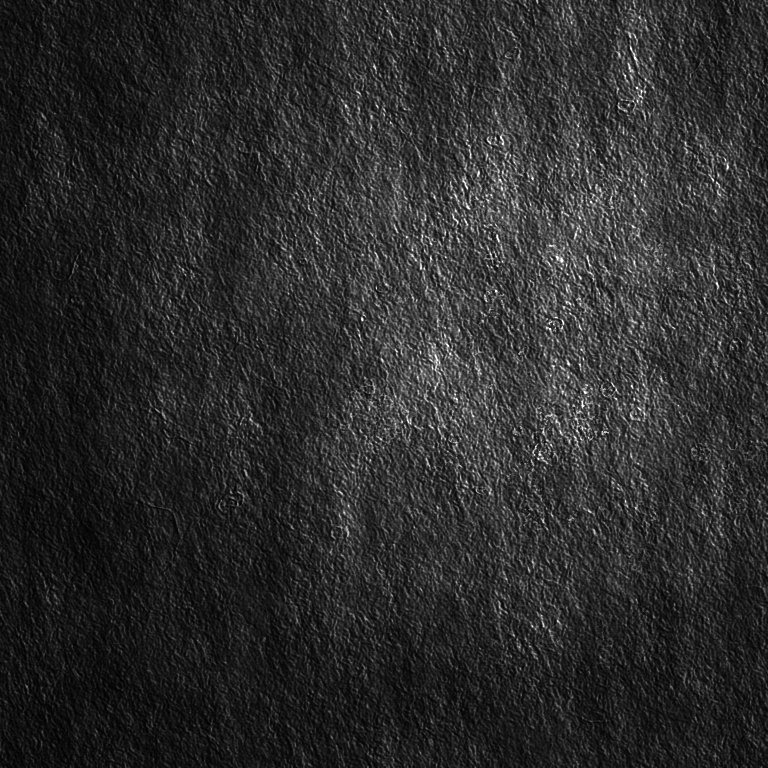
This texture is drawn by a Shadertoy shader. Its source:

```glsl
// Dark weathered plaster under raking light from the upper right.
// A height field of gradient noise, blisters and cracks is embossed, then
// multiplied by a soft pool of light and dusted with pale mineral patches.

const vec2 LIGHT_DIR = vec2(0.93, 0.37);
const float EMBOSS_STEP = 0.0022;
const float RELIEF_CONTRAST = 1.22;
const float SHADOW_TONE = 0.073;
const float GLOW_TONE = 0.197;

// Integer hash giving two values in 0..1 for a lattice cell
vec2 hash2(vec2 cell) {
    uvec2 q = uvec2(ivec2(cell) + 32768);
    uint h = q.x * 1597334677u ^ q.y * 3812015801u;
    h = (h ^ (h >> 15)) * 2246822519u;
    h ^= h >> 13;
    uint k = h * 3266489917u;
    k ^= k >> 16;
    return vec2(h & 65535u, k & 65535u) / 65535.0;
}

vec2 gradientAt(vec2 cell) {
    float angle = 6.28319 * hash2(cell).x;
    return vec2(cos(angle), sin(angle));
}

float gradientNoise(vec2 p) {
    vec2 i = floor(p), f = p - i;
    vec2 u = f * f * f * (f * (f * 6.0 - 15.0) + 10.0);
    vec2 e = vec2(1.0, 0.0);
    float low = mix(dot(gradientAt(i), f),
                    dot(gradientAt(i + e.xy), f - e.xy), u.x);
    float high = mix(dot(gradientAt(i + e.yx), f - e.yx),
                     dot(gradientAt(i + e.xx), f - e.xx), u.x);
    return mix(low, high, u.y);
}

float fbm(vec2 p) {
    float sum = 0.0, amplitude = 1.0;
    for (int i = 0; i < 4; i++) {
        sum += amplitude * gradientNoise(p);
        p = p * 2.03 + 17.3;
        amplitude *= 0.55;
    }
    return sum;
}

// Displaces a point by noise so that shapes become ragged
vec2 wobble(vec2 p, float scale, float amount) {
    return p + amount * vec2(gradientNoise(p * scale + 3.0), gradientNoise(p * scale + 47.0));
}

// Soft elliptical falloff around a centre
float pool(vec2 p, vec2 centre, vec2 radius) {
    vec2 d = (p - centre) / radius;
    return exp(-dot(d, d));
}

// Scattered blisters: x is the raised rim, y the filled disc
vec2 blisters(vec2 p, float scale, float density) {
    vec2 q = p * scale, cell = floor(q), result = vec2(0.0);
    for (int y = -1; y <= 1; y++)
    for (int x = -1; x <= 1; x++) {
        vec2 id = cell + vec2(x, y);
        vec2 spot = hash2(id), shape = hash2(id + 71.0);
        float radius = mix(0.12, 0.38, shape.x * shape.x);
        float dist = length((q - id - spot) * vec2(1.0, 1.15)) - radius;
        float present = step(shape.y, density);
        result = max(result, present * vec2(smoothstep(0.08, 0.0, abs(dist)),
                                            smoothstep(0.06, -0.06, dist)));
    }
    return result;
}

// Thin curled ridges where the paint has lifted, mostly outside the zone
float cracks(vec2 p, float zone) {
    float bend = gradientNoise(p * 9.0 + 4.0) + 0.30 * gradientNoise(p * 31.0);
    float area = smoothstep(0.14, 0.34, gradientNoise(p * 7.0 + 31.0));
    return area * (1.0 - 0.8 * zone) * smoothstep(0.040, 0.0, abs(bend));
}

// Short slanted grains of several sizes with swells, blisters and cracks
float surfaceHeight(vec2 p, float zone) {
    vec2 ragged = wobble(p, 45.0, 0.0035);
    vec2 slanted = vec2(dot(ragged, LIGHT_DIR), dot(ragged, vec2(-LIGHT_DIR.y, LIGHT_DIR.x)));
    float height = 0.95 * gradientNoise(slanted * vec2(158.0, 122.0));
    height += 0.90 * gradientNoise(slanted * vec2(285.0, 225.0) + 9.0);
    height += 1.15 * gradientNoise(slanted * vec2(72.0, 54.0) + 23.0);
    height += 0.80 * gradientNoise(p * vec2(27.0, 20.0) + 61.0);
    height += 0.75 * blisters(wobble(p, 60.0, 0.006), 26.0, 0.02 + 0.12 * zone).x;
    return height + 0.80 * cracks(p, zone);
}

// Share of pale mineral bloom, in ragged upright patches
float mineralPatch(vec2 p, float zone) {
    float shape = fbm(p * vec2(15.0, 10.0) + 5.0) + 0.45 * gradientNoise(p * 70.0);
    return smoothstep(0.20, 0.55, shape) * zone;
}

void mainImage(out vec4 fragColor, in vec2 fragCoord) {
    vec2 p = fragCoord / iResolution.y;
    float zone = pool(p, vec2(0.72, 0.54), vec2(0.28, 0.34));
    float bloom = mineralPatch(p, zone);

    // Pool of light with cloudy stains and vertical streaks
    float tone = SHADOW_TONE + GLOW_TONE * pool(p, vec2(0.68, 0.68), vec2(0.40, 0.53));
    float stain = 0.42 * fbm(p * vec2(7.0, 5.0)) + 0.36 * gradientNoise(p * vec2(21.0, 3.0))
                + 0.30 * fbm(p * vec2(34.0, 22.0) + 13.0);
    tone *= exp(stain);

    // Emboss the surface toward the light, rougher in some places
    float relief = surfaceHeight(p, zone) - surfaceHeight(p + LIGHT_DIR * EMBOSS_STEP, zone);
    float roughness = RELIEF_CONTRAST * (1.0 + 0.4 * fbm(p * 11.0 + 29.0));
    float grit = 0.45 * gradientNoise(p * 390.0 + 80.0);
    float grey = tone * exp(roughness * clamp(relief, -1.6, 1.0) + grit) - 0.010;

    // Sparkling mineral crystals and small pale blisters
    float crystals = gradientNoise(p * 230.0 + 50.0) + 0.6 * gradientNoise(p * 370.0 + 20.0);
    float sparkle = smoothstep(0.05, 0.50, crystals);
    vec2 ragged = wobble(p, 60.0, 0.006);
    float paleSpots = max(blisters(ragged, 26.0, 0.02 + 0.12 * zone).y,
                          blisters(ragged, 58.0, 0.01 + 0.10 * zone).y);
    grey += sparkle * (0.42 * bloom + 0.30 * paleSpots * (0.2 + zone) + 0.06 * zone);

    fragColor = vec4(vec3(clamp(grey, 0.0, 1.0)), 1.0);
}
```
